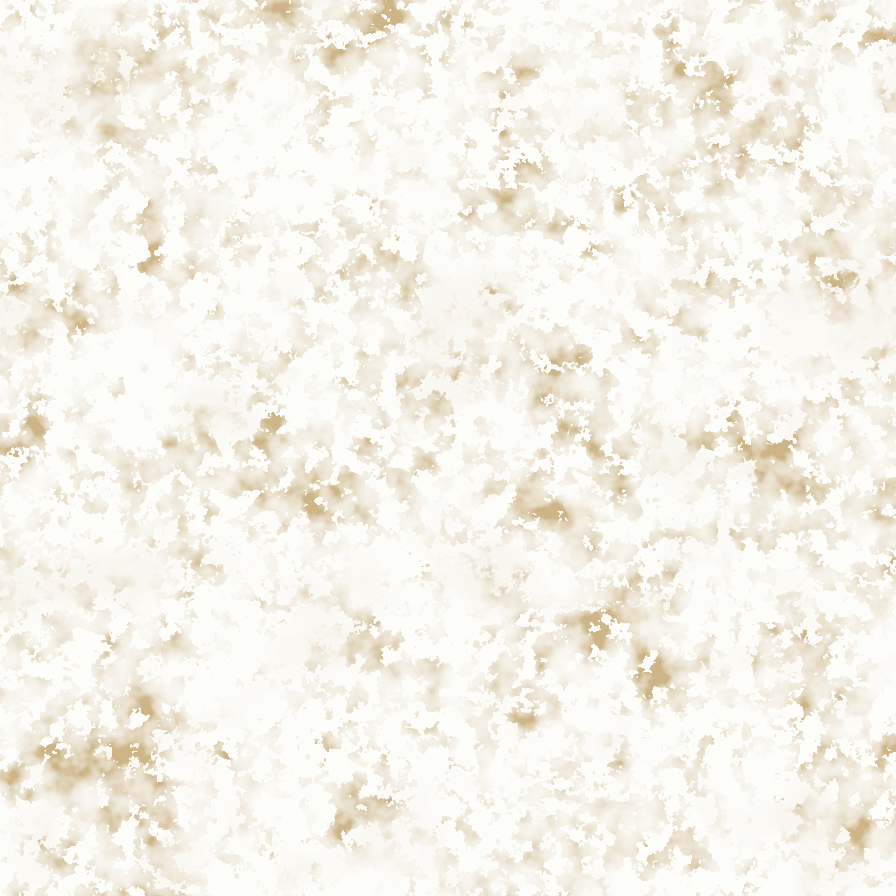
Write a Shadertoy shader that draws this texture.

```glsl
vec2 hash2(vec2 p) {
    vec3 q = fract(p.xyx * vec3(0.1031, 0.1030, 0.0973));
    q += dot(q, q.yzx + 33.33);
    return fract((q.xx + q.yz) * q.zy);
}

// Dot product of a cell corner's random direction with the offset to it
float corner(vec2 cell, vec2 offset) {
    float angle = 6.28318 * hash2(cell).x;
    return dot(vec2(cos(angle), sin(angle)), offset);
}

float gradientNoise(vec2 p) {
    vec2 i = floor(p), f = fract(p);
    vec2 u = f * f * f * (f * (f * 6.0 - 15.0) + 10.0);
    vec2 e = vec2(0.0, 1.0);
    return mix(mix(corner(i, f), corner(i + e.yx, f - e.yx), u.x),
               mix(corner(i + e, f - e), corner(i + 1.0, f - 1.0), u.x), u.y);
}

// Layered noise scaled to roughly unit deviation
float fbm(vec2 p, int octaves, float gain) {
    float sum = 0.0, power = 0.0, amp = 1.0;
    for (int k = 0; k < octaves; k++) {
        sum += amp * gradientNoise(p);
        power += amp * amp;
        amp *= gain;
        p = mat2(1.6, 1.2, -1.2, 1.6) * p + 17.3;
    }
    return sum / (0.234 * sqrt(power));
}

// Short, soft brush dabs in random directions
float brushDabs(vec2 uv) {
    float veil = 0.0;
    vec2 wobble = 0.012 * vec2(gradientNoise(uv * 14.0), gradientNoise(uv * 14.0 + 50.0));
    for (int k = 0; k < 24; k++) {
        vec2 shape = hash2(vec2(k, 41));
        float angle = 6.28318 * shape.x;
        vec2 dir = vec2(cos(angle), sin(angle));
        vec2 d = uv + wobble - hash2(vec2(k, 7));
        float along = clamp(dot(d, dir), -0.04, 0.04);
        float radius = mix(0.01, 0.022, shape.y);
        float dist = length(d - along * dir);
        float fade = 0.6 + 8.0 * along;
        veil = max(veil, fade * (1.0 - smoothstep(radius * 0.4, radius, dist)));
    }
    return veil;
}

void mainImage(out vec4 fragColor, in vec2 fragCoord) {
    vec2 uv = fragCoord / iResolution.y;

    // Broad clusters, tone clouds, small tone changes and fine ragged flakes
    float cluster = fbm(uv * 6.0 + 3.7, 3, 0.6);
    float cloud = fbm(uv * 15.0 + 61.0, 3, 0.6);
    float grain = fbm(uv * 34.0 + 310.0, 3, 0.6);
    float flakes = fbm(uv * 38.0 + 120.0, 4, 0.68);
    float haze = fbm(uv * 7.0 + 205.0, 3, 0.5);

    // Mostly crisp flaking edges, melting into wash where the haze is thick
    float edge = mix(0.13, 0.6, smoothstep(1.0, 2.2, haze));
    float stain = smoothstep(-edge, edge, 0.9 * flakes + 0.48 * cluster - 0.1);
    float tone = 0.225 * exp(0.9 * (0.42 * cluster + 0.55 * cloud + 0.4 * grain));
    float amount = stain * tone;

    // Faint wash and pale dabs over the stain
    amount = max(amount, 0.09 * smoothstep(0.2, 2.2, haze + 0.4 * cluster));
    float dabs = brushDabs(uv) * smoothstep(-1.6, 0.8, cloud);
    amount = mix(amount, 0.06 + 0.35 * tone, 0.45 * dabs);

    vec3 paper = vec3(0.992, 0.991, 0.979);
    vec3 ochre = vec3(0.82, 0.735, 0.575);
    fragColor = vec4(mix(paper, ochre, min(amount, 1.1)), 1.0);
}
```
